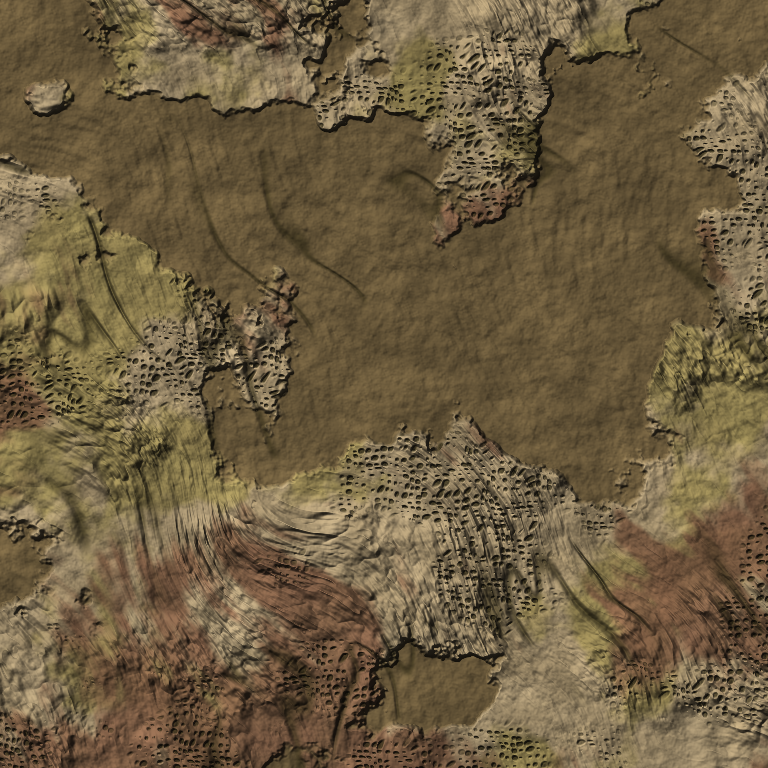
Give the GLSL for this texture, as a Shadertoy shader.

```glsl
// Weathered ground: smooth brown earth under a torn, flaking crust of pale,
// rust and olive patches. Layered value noise builds one height field, which
// is lit from the upper left; the same masks choose the colours.

#define PATCH_SCALE 4.2
#define CRUST_LEVEL 0.485
#define CRUST_THICKNESS 0.0036
#define GRAIN_HEIGHT 0.0055
#define WRINKLE_HEIGHT 0.0125
#define CREASE_DEPTH 0.0055
#define PIT_SCALE 105.0
#define PIT_DEPTH 0.0035
#define RELIEF 1.0
#define EXPOSURE 1.06

const vec3 EARTH = vec3(0.375, 0.315, 0.208);
const vec3 PALE = vec3(0.570, 0.505, 0.390);
const vec3 RUST = vec3(0.415, 0.295, 0.220);
const vec3 OLIVE = vec3(0.500, 0.450, 0.265);
const vec3 SHADOW = vec3(0.165, 0.145, 0.075);

float hash(vec2 p) {
    return fract(sin(dot(p, vec2(127.1, 311.7))) * 43758.5453);
}

float noise(vec2 p) {
    vec2 i = floor(p), f = fract(p);
    f = f * f * (3.0 - 2.0 * f);
    float low = mix(hash(i), hash(i + vec2(1, 0)), f.x);
    float high = mix(hash(i + vec2(0, 1)), hash(i + vec2(1, 1)), f.x);
    return mix(low, high, f.y);
}

float fbm(vec2 p, int octaves) {
    float sum = 0.0, weight = 0.5, total = 0.0;
    for (int i = 0; i < octaves; i++) {
        sum += weight * noise(p);
        total += weight;
        weight *= 0.53;
        p = mat2(1.6, 1.2, -1.2, 1.6) * p + 17.3;
    }
    return sum / total;
}

// Bends the plane so that streaks and creases wander
vec2 warp(vec2 p) {
    return p + 0.11 * (vec2(noise(p * 6.0 + 3.1), noise(p * 6.0 + 41.7)) - 0.5);
}

// Stretched coordinates: x runs along the falling diagonal
vec2 streakSpace(vec2 p) {
    return vec2(dot(p, vec2(0.55, -0.835)), dot(p, vec2(0.835, 0.55)) * 3.2);
}

float crustMask(vec2 p) {
    float n = fbm(p * PATCH_SCALE + 5.7, 7);
    return smoothstep(CRUST_LEVEL - 0.012, CRUST_LEVEL + 0.018, n);
}

float roughMask(vec2 p) {
    return smoothstep(0.42, 0.64, fbm(p * 7.0 + 63.0, 3));
}

// Sparse long creases along the contour lines of a warped noise
float creaseMask(vec2 p) {
    vec2 q = streakSpace(warp(p)) * 3.6;
    float lineDist = abs(fbm(q + 29.0, 3) - 0.5) / 0.024;
    float reach = smoothstep(0.50, 0.66, noise(p * 9.0 + 88.0));
    return exp(-lineDist * lineDist) * reach;
}

// Round holes, one per jittered cell, gathered in the rough areas
float pitMask(vec2 p) {
    vec2 q = p * PIT_SCALE + 1.6 * noise(p * 40.0);
    vec2 cell = floor(q);
    vec2 centre = 0.3 + 0.4 * vec2(hash(cell + 7.0), hash(cell + 19.0));
    float radius = 0.42 * hash(cell + 31.0);
    float hole = 1.0 - smoothstep(radius - 0.16, radius + 0.10, length(q - cell - centre));
    return hole * smoothstep(0.50, 0.66, fbm(p * 8.0 + 11.0, 3));
}

float height(vec2 p) {
    float crust = crustMask(p);
    vec2 bent = warp(p);
    float grain = fbm(p * 48.0, 4) + 0.35 * noise(streakSpace(bent) * 42.0);
    float ridge = 1.0 - abs(2.0 * fbm(streakSpace(bent) * 13.0 + 50.0, 4) - 1.0);
    float lumps = abs(2.0 * fbm(bent * 38.0 + 9.0, 3) - 1.0);
    float h = GRAIN_HEIGHT * grain + 0.006 * fbm(p * 14.0, 2);
    h += crust * (CRUST_THICKNESS + WRINKLE_HEIGHT * (0.35 + roughMask(p)) * (ridge + 0.5 * lumps));
    h -= CREASE_DEPTH * creaseMask(p) * (0.35 + 0.65 * crust);
    return h - PIT_DEPTH * pitMask(p) * crust;
}

vec3 groundColour(vec2 p) {
    vec2 streak = streakSpace(warp(p));
    float crust = crustMask(p);
    float rust = smoothstep(0.50, 0.60, 0.65 * fbm(p * 4.5 + 71.0, 5) + 0.35 * fbm(streak * 9.0, 4));
    float olive = smoothstep(0.50, 0.62, fbm(p * 7.5 + 133.0, 5));
    vec3 layer = mix(mix(PALE, OLIVE, 0.85 * olive), RUST, 0.9 * rust);
    vec3 colour = mix(EARTH, layer, crust * (0.75 + 0.25 * noise(p * 30.0)));
    colour *= 0.80 + 0.40 * fbm(p * 26.0 + 8.0, 4);
    colour = mix(colour, SHADOW, 0.75 * pitMask(p) * crust);
    return mix(colour, SHADOW, 0.60 * creaseMask(p));
}

void mainImage(out vec4 fragColor, in vec2 fragCoord) {
    vec2 p = fragCoord / iResolution.y;

    // Surface slope and directional light
    vec2 stepSize = vec2(0.0016, 0.0);
    float h = height(p);
    vec2 slope = vec2(height(p + stepSize.xy), height(p + stepSize.yx)) - h;
    slope *= RELIEF / stepSize.x;
    vec3 normal = normalize(vec3(-slope, 1.0));
    vec3 light = normalize(vec3(-0.50, 0.58, 0.80));
    float shade = 0.22 + 0.78 * max(dot(normal, light), 0.0) / light.z;

    fragColor = vec4(groundColour(p) * shade * EXPOSURE, 1.0);
}
```
